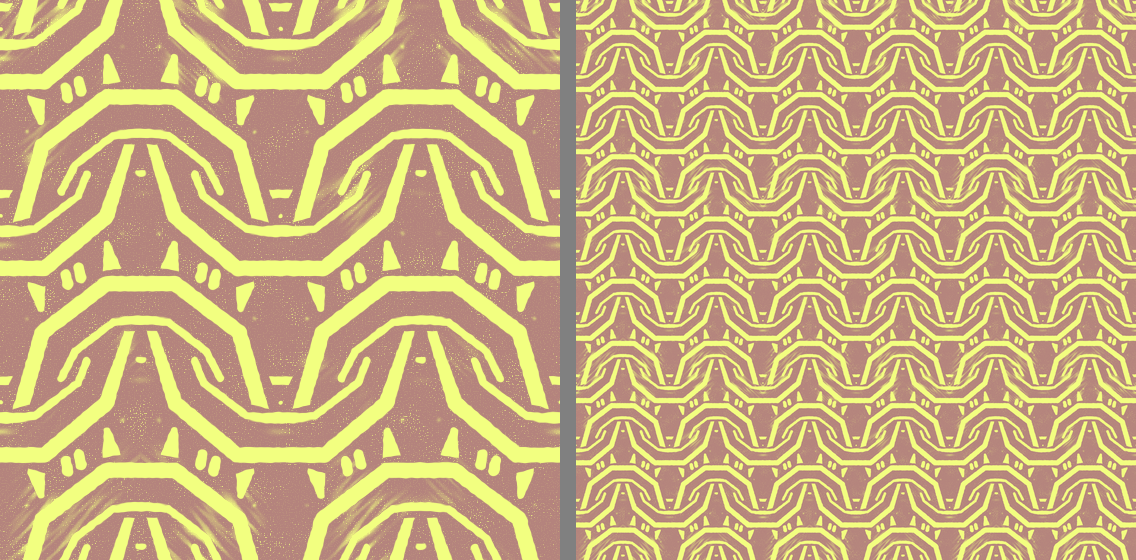
Left: one tile. Right: repeated 3 by 3.
Reproduce this pattern procedurally as a WebGL 2 fragment shader.

```glsl
#version 300 es
precision highp float;

uniform vec2 u_resolution;
out vec4 fragColor;

// Layout, in design units: the canvas is CANVAS units on each side
const float CANVAS = 768.0;
const vec2 CELL = CANVAS / vec2(2.0, 3.0);
const float ARCH_AXIS = 193.0;
const float ROW_START = 60.0;
const float BAND_RADIUS = 10.6;
const float THIN_RADIUS = 5.3;

// Colour and wear
const vec3 GROUND = vec3(0.705, 0.512, 0.49);
const vec3 INK = vec3(0.95, 1.0, 0.50);
const float WOBBLE = 1.3;
const float GRAIN_CELLS = 384.0;
const float SMEAR_REACH = 13.0;
const float SMEAR_STRENGTH = 0.85;
const float TAU = 6.2831853;

// Polylines in the folded half cell: x from the arch axis, y downwards
const vec2 ARCH[4] = vec2[4](vec2(0, 133), vec2(47, 133), vec2(135, 200), vec2(169, 320));
const vec2 BOWL[4] = vec2[4](vec2(12, 188), vec2(47, 297), vec2(132, 368), vec2(192, 368));
const vec2 BROW[4] = vec2[4](vec2(0, 184), vec2(38, 186), vec2(90, 226), vec2(109, 263));
const vec2 CHIN[4] = vec2[4](vec2(74, 239), vec2(86, 269), vec2(145, 314), vec2(192, 318));

float hash(vec2 p) {
    vec3 q = fract(p.xyx * vec3(0.1031, 0.1030, 0.0973));
    q += dot(q, q.yzx + 33.33);
    return fract((q.x + q.y) * q.z);
}

float corner(vec2 cell, vec2 f, vec2 o, vec2 period) {
    float angle = TAU * hash(mod(cell + o, period));
    return dot(vec2(cos(angle), sin(angle)), f - o);
}

// Gradient noise that wraps after a whole period
float noise(vec2 p, vec2 period) {
    vec2 c = floor(p), f = fract(p);
    vec2 u = f * f * f * (f * (f * 6.0 - 15.0) + 10.0);
    vec2 e = vec2(1, 0);
    return mix(mix(corner(c, f, e.yy, period), corner(c, f, e.xy, period), u.x),
               mix(corner(c, f, e.yx, period), corner(c, f, e.xx, period), u.x), u.y);
}

// Round segment whose radius runs from ra to rb
float taper(vec2 p, vec2 a, vec2 b, float ra, float rb) {
    vec2 pa = p - a, ba = b - a;
    float t = clamp(dot(pa, ba) / dot(ba, ba), 0.0, 1.0);
    return length(pa - ba * t) - mix(ra, rb, t);
}

float polyline(vec2 p, vec2 pts[4], float startRadius, float radius) {
    float d = taper(p, pts[0], pts[1], startRadius, radius);
    for (int i = 1; i < 3; i++) d = min(d, taper(p, pts[i], pts[i + 1], radius, radius));
    return d;
}

float ellipse(vec2 p, vec2 center, vec2 radii) {
    return (length((p - center) / radii) - 1.0) * min(radii.x, radii.y);
}

float motif(vec2 p) {
    // Wide bands with cut ends
    float d = max(polyline(p, ARCH, BAND_RADIUS, BAND_RADIUS), p.y - 302.0 - 0.25 * (p.x - 164.0));
    d = min(d, max(polyline(p, BOWL, 6.5, BAND_RADIUS), 198.0 - p.y));
    // Thin bands and the lenses on their axes
    d = min(d, polyline(p, BROW, 4.0, THIN_RADIUS));
    d = min(d, polyline(p, CHIN, THIN_RADIUS, THIN_RADIUS));
    d = min(d, ellipse(p, vec2(0, 183), vec2(38, 6.5)));
    d = min(d, ellipse(p, vec2(192, 317), vec2(44, 8)));
    // Teeth
    d = min(d, max(taper(p, vec2(46, 79), vec2(40, 112), 5.0, 12.5), p.y - 114.0 - 0.15 * (p.x - 40.0)));
    d = min(d, max(taper(p, vec2(143, 135), vec2(137, 167), 12.5, 5.0), 134.0 - 0.3 * (p.x - 142.0) - p.y));
    // Paired beans
    for (float i = 0.0; i < 2.0; i++) {
        vec2 shift = vec2(18.0, 9.0) * i;
        d = min(d, taper(p, vec2(85, 111) + shift, vec2(82, 125) + shift, 7.0, 7.6));
    }
    // Small marks on the axes
    float side = 192.0 - p.x;
    d = min(d, max(abs(p.y - 266.0) - 5.8, side - 16.0 + 0.5 * max(p.y - 262.0, 0.0)));
    d = min(d, max(ellipse(p, vec2(0, 237), vec2(7.5, 5.5)), 233.5 - p.y));
    return min(d, length(p - vec2(192, 296)) - 2.8);
}

float smudge(vec2 p, vec2 center, vec2 radii) {
    vec2 q = (p - center) / radii;
    return exp(-dot(q, q));
}

void main() {
    vec2 uv = gl_FragCoord.xy / u_resolution;
    vec2 pos = vec2(uv.x, 1.0 - uv.y) * CANVAS;
    vec2 wobble = vec2(noise(uv * 96.0, vec2(96)), noise(uv * 80.0 + 0.5, vec2(80)));
    vec2 q = pos + WOBBLE * wobble;

    // Mirrored column and wrapped row
    float halfWidth = 0.5 * CELL.x;
    float x = abs(mod(q.x - ARCH_AXIS + halfWidth, CELL.x) - halfWidth);
    float y = mod(q.y - ROW_START, CELL.y) + ROW_START;
    float d = 1e5, smudges = 0.0;
    for (int row = 0; row < 2; row++) {
        vec2 p = vec2(x, y + float(row) * CELL.y);
        d = min(d, motif(p));
        smudges += 0.6 * smudge(p, vec2(192, 336), vec2(15, 4)) + 0.25 * smudge(p, vec2(0, 265), vec2(12, 4))
                 + 0.7 * smudge(p, vec2(156, 181), vec2(2.5)) + 0.7 * smudge(p, vec2(25, 320), vec2(3));
    }
    float soft = max(0.9, 0.75 * CANVAS / u_resolution.y);
    float ink = 1.0 - smoothstep(-soft, soft, d);

    // Uneven smears dragged along the slopes
    float patchy = noise(uv * 7.0, vec2(7));
    float worn = smoothstep(0.12, 0.5, patchy + 0.18 * cos(TAU * uv.y));
    float streak = noise(vec2(x + pos.y, x - pos.y) / CANVAS * vec2(9, 75), vec2(9, 75));
    float smear = SMEAR_STRENGTH * worn * smoothstep(-0.15, 0.4, streak) * exp(-max(d, 0.0) / SMEAR_REACH);
    smear += smudges * clamp(0.7 + 1.5 * patchy, 0.0, 1.0);

    // Fine grain gathered in clouds
    float cloud = noise(uv * 18.0, vec2(18));
    float grain = noise(uv * GRAIN_CELLS, vec2(GRAIN_CELLS));
    float speckle = 0.08 * smoothstep(0.0, 0.35, grain) + 0.7 * smoothstep(0.3, 0.75, grain + 0.4 * cloud);
    float cover = max(ink, clamp(smear + speckle, 0.0, 1.0));
    fragColor = vec4(mix(GROUND, INK, cover), 1.0);
}
```
